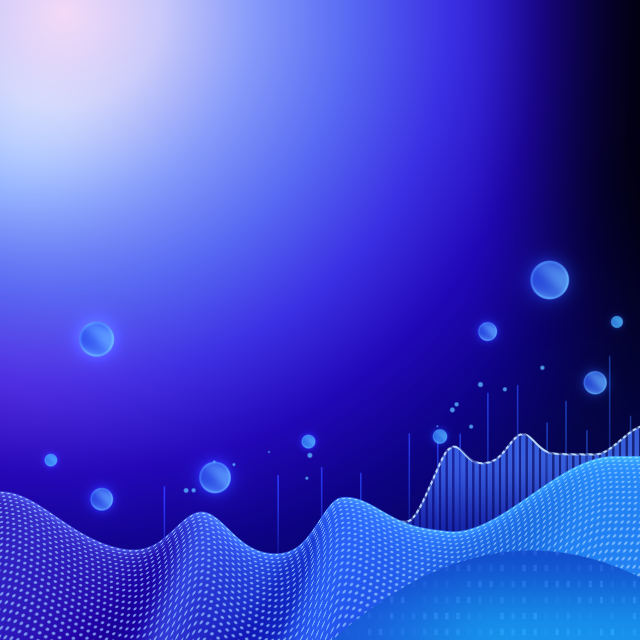
Reproduce this background procedurally as a Shadertoy shader.

```glsl
float hash(float n) { return fract(sin(n * 127.1) * 43758.5453); }

float bump(float x, float center, float width) {
    float t = (x - center) / width;
    return exp(-t * t);
}

// Coverage of the region below a positive distance, softened over one pixel
float below(float d, float px) { return smoothstep(-px, px, d); }

vec3 backdrop(vec2 uv) {
    vec3 ramp[8] = vec3[8](
        vec3(.95, .85, .97), vec3(.79, .79, .98), vec3(.52, .60, .98), vec3(.34, .41, .95),
        vec3(.23, .19, .89), vec3(.13, .03, .72), vec3(.05, .01, .52), vec3(.02, .02, .36));
    vec2 p = (uv - vec2(.1, .98)) * vec2(1., 1.04);
    float t = clamp(length(p) / .15, 0., 6.99);
    int i = int(t);
    vec3 col = mix(ramp[i], ramp[i + 1], fract(t));
    col += vec3(.08, .12, .02) * bump(uv.x, 0., .2) * bump(uv.y, .75, .13);
    col.r += .08 * bump(uv.x, 0., .25) * bump(uv.y, .4, .12);
    float shade = smoothstep(.72, 1.05, uv.x) * mix(.3, .92, smoothstep(.25, .75, uv.y));
    return col * (1. - shade);
}

float waveTop(float x) {
    return .132 + .1 * bump(x, 0., .125) + .068 * bump(x, .315, .06)
        + .088 * bump(x, .533, x < .533 ? .05 : .09)
        + .035 * smoothstep(.5, .7, x) + .12 * smoothstep(.7, .96, x);
}

float chartTop(float x) {
    return .185 + .09 * smoothstep(.635, .7, x) + .027 * bump(x, .71, .022)
        + .045 * bump(x, .815, .03) + .015 * smoothstep(.8, .88, x)
        + .045 * smoothstep(.93, 1.01, x);
}

vec3 addLinesAndSpecks(vec3 col, vec2 uv, float px) {
    for (int i = 0; i < 14; i++) {
        float id = float(i);
        float x = .18 + .82 * sqrt((id + .7 * hash(id + 3.)) / 14.);
        float top = .24 + .16 * smoothstep(.5, .84, x) * (.4 + .6 * hash(id + 8.)) + .07 * hash(id);
        float line = 1. - smoothstep(.0003, .0003 + 1.2 * px, abs(uv.x - x));
        line *= below(top - uv.y, px) * smoothstep(.05, top, uv.y);
        col += vec3(.08, .2, .35) * line;

        vec2 speck = vec2(.2 + .75 * hash(id + 21.), .22 + .1 * hash(id + 42.));
        speck.y += .12 * smoothstep(.6, .8, speck.x);
        float r = .001 + .003 * hash(id + 63.);
        float d = length(uv - speck);
        col = mix(col, vec3(.35, .72, 1.), .8 * below(r - d, px));
    }
    return col;
}

vec3 addChart(vec3 col, vec2 uv, float px) {
    float top = chartTop(uv.x);
    float start = smoothstep(.615, .64, uv.x);
    float stripe = abs(fract(uv.x * 96.) - .5);
    float bar = 1. - smoothstep(.25, .25 + 100. * px, stripe);
    float area = below(top - uv.y, px) * start;
    vec3 barColor = mix(vec3(.09, .15, .7), vec3(.25, .43, .96), smoothstep(.15, .29, uv.y));
    col = mix(col, barColor, area * (.3 + .55 * bar));

    // Dashed crest, with its distance corrected by the slope
    float slope = (chartTop(uv.x + .001) - chartTop(uv.x - .001)) / .002;
    float d = abs(uv.y - top) / sqrt(1. + slope * slope);
    float dash = smoothstep(.15, .3, abs(fract((uv.x + uv.y) * 75.) - .5));
    float crest = 1. - smoothstep(.0005, .0005 + 1.5 * px, d);
    return mix(col, vec3(.75, .88, 1.), crest * start * (.35 + .6 * dash));
}

vec3 addBubbles(vec3 col, vec2 uv, float px) {
    // Center and radius
    vec3 bubbles[10] = vec3[10](
        vec3(.151, .470, .027), vec3(.859, .5625, .030), vec3(.762, .482, .0145),
        vec3(.964, .497, .009), vec3(.930, .402, .018), vec3(.336, .254, .0245),
        vec3(.159, .220, .0175), vec3(.482, .310, .0105), vec3(.6875, .318, .011),
        vec3(.0795, .281, .0095));
    for (int i = 0; i < 10; i++) {
        float r = bubbles[i].z;
        vec2 q = (uv - bubbles[i].xy) / r;
        float d = length(q);
        float solid = 1. - smoothstep(.009, .014, r);
        col += vec3(.07, .2, .4) * exp(-3. * max(d - 1., 0.)) * .55;
        float light = smoothstep(-.9, .9, dot(q, vec2(.45, -.5)) + .5 * sin(2. * q.x + 3. * q.y));
        vec3 body = mix(vec3(.18, .33, .9), vec3(.36, .64, 1.), light);
        body = mix(body, vec3(.25, .75, 1.), .6 * solid);
        float rim = smoothstep(.8, 1., d);
        col = mix(col, body + vec3(.1, .2, .1) * rim, .82 * below(1. - d, px / r));
    }
    return col;
}

vec3 addWave(vec3 col, vec2 uv, float px) {
    float top = waveTop(uv.x);
    float depth = max(top - uv.y, 0.);
    float bottom = .14 - 1.45 * (uv.x - .83) * (uv.x - .83);
    float inside = below(top - uv.y, px);

    // Floor under the sheet, with faint rows of ticks
    vec3 ground = mix(vec3(.09, .57, .92), vec3(.07, .3, .8), smoothstep(0., .15, uv.y));
    ground = mix(ground, vec3(.1, .2, .8), .6 * (1. - smoothstep(.5, .8, uv.x)));
    vec2 cell = uv * vec2(58., 40.);
    vec2 tick = abs(fract(cell) - .5);
    float mark = (1. - smoothstep(.1, .2, tick.x)) * (1. - smoothstep(.15, .25, tick.y));
    ground += .07 * mark * hash(dot(floor(cell), vec2(1., 61.)));

    // Sheet: ridges lean to the left as they descend
    float ridge = waveTop(uv.x + .55 * depth) - waveTop(uv.x + .55 * depth + .03);
    vec3 sheet = mix(vec3(.15, .04, .68), vec3(.12, .3, .9), smoothstep(.1, .55, uv.x));
    sheet = mix(sheet, vec3(.13, .5, .95), smoothstep(.5, .9, uv.x));
    sheet += vec3(.06, .13, .12) * clamp(ridge * 30., -1., 1.);
    sheet += vec3(.07, .12, .1) * exp(-depth * 35.);

    // Staggered dots, closer together near the crest
    vec2 grid = vec2((uv.x + .55 * depth) * 105., 70. * sqrt(depth + .03));
    grid.x += .5 * mod(floor(grid.y), 2.);
    float dotMask = 1. - smoothstep(.1, .36, length(fract(grid) - .5));
    sheet = mix(sheet, vec3(.6, .8, 1.), .72 * dotMask);
    sheet += vec3(.12, .2, .15) * exp(-depth * 200.);

    float onSheet = below(uv.y - bottom, px);
    return mix(col, mix(ground, sheet, onSheet), inside);
}

void mainImage(out vec4 fragColor, in vec2 fragCoord) {
    vec2 uv = fragCoord / iResolution.xy;
    float px = 1. / iResolution.y;
    vec3 col = backdrop(uv);
    col = addLinesAndSpecks(col, uv, px);
    col = addChart(col, uv, px);
    col = addBubbles(col, uv, px);
    col = addWave(col, uv, px);
    fragColor = vec4(clamp(col, 0., 1.), 1.);
}
```
